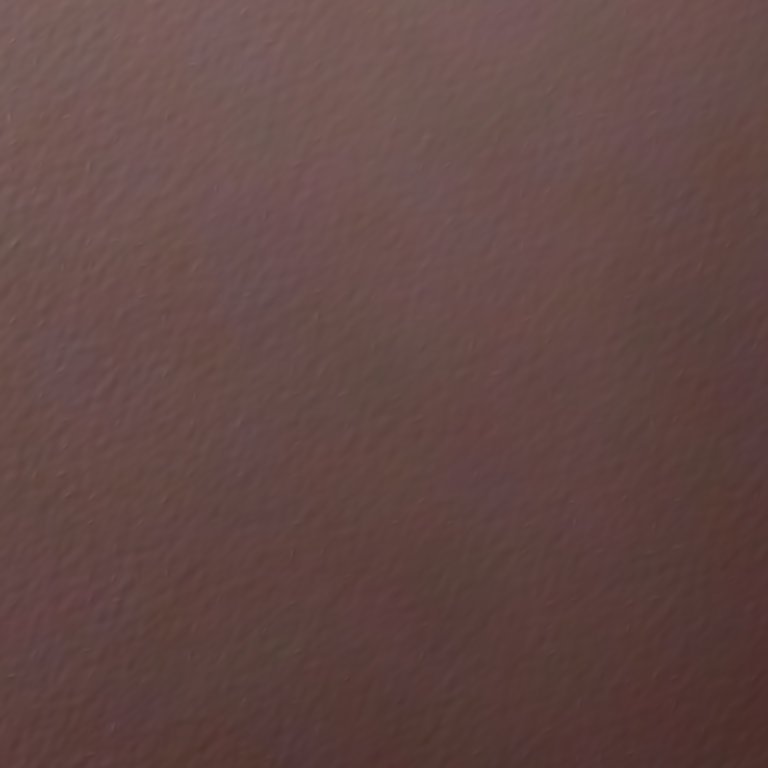
Give the GLSL for this texture, as a Shadertoy shader.

```glsl
#define DARK_BROWN vec3(0.293, 0.188, 0.176)
#define PALE_MAUVE vec3(0.474, 0.368, 0.358)
#define GRAIN_SCALE 85.0
#define GRAIN_ANGLE 0.85
#define GRAIN_DEPTH 0.034
#define FLECK_CELLS 30.0
#define FLECK_SHARE 0.30
#define FLECK_DEPTH 0.055
#define TINT_SCALE 11.0
#define TINT_DEPTH 0.030

float hash(vec2 p) {
    vec3 q = fract(vec3(p.xyx) * 0.1031);
    q += dot(q, q.yzx + 33.33);
    return fract((q.x + q.y) * q.z);
}

float noise(vec2 p) {
    vec2 i = floor(p), f = fract(p);
    f = f * f * f * (f * (f * 6.0 - 15.0) + 10.0);
    float low = mix(hash(i), hash(i + vec2(1, 0)), f.x);
    float high = mix(hash(i + vec2(0, 1)), hash(i + vec2(1, 1)), f.x);
    return mix(low, high, f.y);
}

vec2 rotate(vec2 p, float a) {
    float c = cos(a), s = sin(a);
    return vec2(c * p.x + s * p.y, c * p.y - s * p.x);
}

// Fine surface bumps, stretched along the grain
float height(vec2 uv) {
    vec2 p = rotate(uv, GRAIN_ANGLE) * GRAIN_SCALE * vec2(0.6, 1.0) + 200.0;
    return 0.6 * noise(p) + 0.4 * noise(rotate(p, 0.6) * 1.7 + 31.0);
}

// Sparse raised flecks, each with a lit and a shaded side
float flecks(vec2 uv) {
    vec2 p = uv * FLECK_CELLS;
    vec2 cell = floor(p);
    vec2 center = 0.35 + 0.3 * vec2(hash(cell + 7.0), hash(cell + 53.0));
    float angle = GRAIN_ANGLE + 1.4 * (hash(cell + 91.0) - 0.5);
    float size = mix(0.7, 1.25, hash(cell + 17.0));
    vec2 q = rotate(fract(p) - center, angle) / (size * vec2(0.17, 0.085));
    float present = step(hash(cell + 131.0), FLECK_SHARE);
    float strength = mix(0.25, 1.0, hash(cell + 171.0));
    return present * strength * (q.y + 0.25) * exp(-dot(q, q));
}

// Broad blotches of colour, centred on zero
float blotch(vec2 uv, float seed) {
    vec2 p = rotate(uv, 0.4) * TINT_SCALE + seed;
    return 0.6 * noise(p) + 0.4 * noise(p * 2.3 + 19.0) - 0.5;
}

void mainImage(out vec4 fragColor, in vec2 fragCoord) {
    vec2 uv = fragCoord / iResolution.xy;

    // Light falling off towards the lower right and the right edge
    float tone = 0.28 + 0.74 * uv.y - 0.24 * uv.x;
    tone -= 0.13 * smoothstep(0.72, 1.0, uv.x);
    tone += 0.06 * sin(3.14159 * uv.x) * uv.y;
    tone += 0.12 * blotch(uv * 0.6, 70.0);
    vec3 color = mix(DARK_BROWN, PALE_MAUVE, clamp(tone, 0.0, 1.05));

    // Drifts between violet, rust and olive
    color += TINT_DEPTH * blotch(uv, 10.0) * vec3(0.3, -0.2, 1.3);
    color += TINT_DEPTH * blotch(uv, 40.0) * vec3(0.8, -0.5, -0.4);

    // Relief lit from the upper left
    vec2 toLight = vec2(-0.7, 0.7) * 0.0035;
    float relief = height(uv - toLight) - height(uv + toLight);
    float leftGlow = mix(1.3, 0.8, smoothstep(0.0, 0.6, uv.x));
    color += GRAIN_DEPTH * leftGlow * relief;
    color += FLECK_DEPTH * leftGlow * flecks(uv);

    fragColor = vec4(color, 1.0);
}
```
